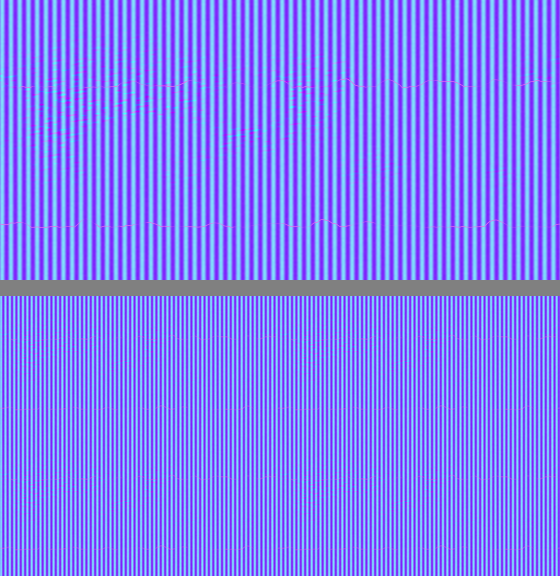
Top, the tile; bottom, the same tile 2 across and 2 down.
This texture map is drawn by a Shadertoy shader. Its source:

```glsl
const float TAU = 6.2831853;
const float RIDGES = 64.0;                  // ridges across
const float CRACK_ROWS = 2.0;               // cracks up the tile
const float CRACK_BASE = 0.19;              // height of the lowest crack
const float CRACK_RISE = 0.05;
const float CRACK_WIDTH = 0.0032;
const float CRACK_STRENGTH = 0.75;
const float SCRATCH_STRENGTH = 0.32;
const float SCRATCH_CENTER = 0.6;           // height of the most worn band
const vec2 SCRATCH_CELLS = vec2(80.0, 128.0);
const float SCRATCH_SHEAR = 40.0;           // whole number, so the slant wraps
const vec2 GRAIN_CELLS = vec2(256.0, 128.0);
const float GRAIN_STRENGTH = 0.025;
const vec3 FLAT_NORMAL = vec3(0.5, 0.5, 0.99);
const vec3 CRACK_COLOR = vec3(0.92, 0.42, 0.92);

float hash(vec2 cell, float seed) {
    uvec2 c = uvec2(ivec2(cell));
    uint h = c.x * 374761393u + c.y * 668265263u + uint(seed) * 2246822519u;
    h = (h ^ (h >> 13)) * 1274126177u;
    h = (h ^ (h >> 15)) * 2246822519u;
    h ^= h >> 16;
    return float(h & 65535u) / 65535.0;
}

// Value noise that wraps after a whole number of cells
float noise(vec2 q, vec2 period, float seed) {
    vec2 cell = floor(q);
    vec2 f = q - cell;
    f = f * f * (3.0 - 2.0 * f);
    vec2 a = mod(cell, period);
    vec2 b = mod(cell + 1.0, period);
    return mix(mix(hash(a, seed), hash(vec2(b.x, a.y), seed), f.x),
               mix(hash(vec2(a.x, b.y), seed), hash(b, seed), f.x), f.y);
}

float lineNoise(float x, float cells, float seed) {
    return noise(vec2(x * cells, 0.0), vec2(cells, 1.0), seed);
}

// Green slope of a rounded ridge
float ridgeSlope(float x) {
    float phase = TAU * RIDGES * x;
    return 0.378 * sin(phase) + 0.011 * sin(3.0 * phase);
}

// Mostly level path with occasional humps
float crackHeight(float x, float seed) {
    float hump = max(lineNoise(x, 26.0, seed) - 0.45, 0.0);
    float jitter = lineNoise(x, 150.0, seed + 1.0) - 0.5;
    return CRACK_RISE * hump + 0.005 * jitter;
}

float crackMask(vec2 uv, float row, float pixel) {
    float seed = 10.0 + 5.0 * row;
    float base = CRACK_BASE + row / CRACK_ROWS;
    float aspect = iResolution.x / iResolution.y;
    float e = 0.001;
    float rise = crackHeight(uv.x + e, seed) - crackHeight(uv.x - e, seed);
    float slope = rise / (2.0 * e * aspect);
    float d = abs(uv.y - base - crackHeight(uv.x, seed)) / sqrt(1.0 + slope * slope);
    float line = 1.0 - smoothstep(-0.5 * pixel, 0.5 * pixel, d - 0.5 * CRACK_WIDTH);
    float presence = smoothstep(0.25, 0.75, lineNoise(uv.x, 44.0, seed + 2.0));
    return line * mix(0.12, 1.0, presence);
}

// Signed relief of short slanted strokes, gathered in patches
float scratchRelief(vec2 uv) {
    vec2 q = uv * SCRATCH_CELLS - vec2(0.0, SCRATCH_SHEAR * uv.x);
    float relief = noise(q, SCRATCH_CELLS, 2.0)
                 - noise(q + vec2(0.2, 0.6), SCRATCH_CELLS, 2.0);
    float patches = smoothstep(0.4, 0.8, noise(uv * vec2(9.0, 8.0), vec2(9.0, 8.0), 3.0));
    float band = 0.5 + 0.5 * cos(TAU * (uv.y - SCRATCH_CENTER));
    float stroke = sign(relief) * smoothstep(0.12, 0.55, abs(relief));
    return stroke * patches * band * band;
}

void mainImage(out vec4 fragColor, in vec2 fragCoord) {
    vec2 uv = fragCoord / iResolution.xy;
    float pixel = 1.0 / iResolution.y;

    // Ridged surface
    vec3 color = FLAT_NORMAL;
    color.g += ridgeSlope(uv.x);

    // Fine grain and scratches tilt the surface
    float grain = noise(uv * GRAIN_CELLS, GRAIN_CELLS, 1.0) - 0.5;
    float scratch = SCRATCH_STRENGTH * scratchRelief(uv);
    color.rg += GRAIN_STRENGTH * grain + scratch * vec2(0.7, -0.6);

    // Cracks
    for (float row = 0.0; row < CRACK_ROWS; row++) {
        color = mix(color, CRACK_COLOR, CRACK_STRENGTH * crackMask(uv, row, pixel));
    }

    fragColor = vec4(clamp(color, 0.0, 1.0), 1.0);
}
```
